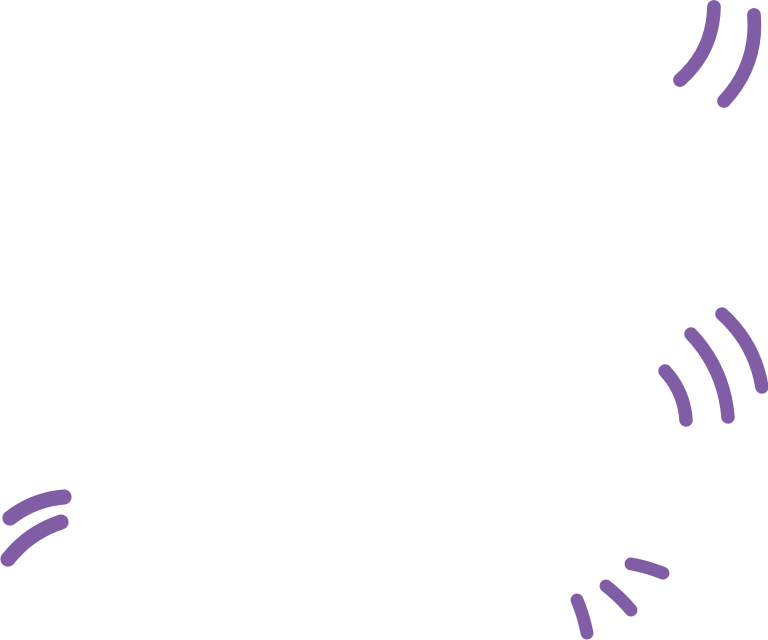
Reproduce this background procedurally as a WebGL 2 fragment shader.

```glsl
#version 300 es
precision highp float;

uniform vec2 u_resolution;
out vec4 fragColor;

// Colours
const vec3 PAPER = vec3(1.0);
const vec3 PURPLE = vec3(0.505, 0.363, 0.652);

// Stroke half-widths and bulge, in canvas heights and chord lengths
const float UPPER_RADIUS = 0.0107, UPPER_BOW = 0.22;
const float SIDE_RADIUS = 0.0105, SIDE_BOW = 0.175;
const float LEFT_RADIUS = 0.0118, LEFT_BOW = 0.15;
const float LOWER_RADIUS = 0.0100, LOWER_BOW = 0.05;
const int CURVE_STEPS = 10;

// Rails carry the stroke ends: first point, step, bend per stroke squared
const mat3x2 UPPER_START = mat3x2(1.1156, 0.9891, 0.0625, -0.0125, 0.0, 0.0);
const mat3x2 UPPER_END = mat3x2(1.0625, 0.8750, 0.0688, -0.0328, 0.0, 0.0);
const mat3x2 SIDE_START = mat3x2(1.0391, 0.4203, 0.0367, 0.0711, 0.0039, -0.0133);
const mat3x2 SIDE_END = mat3x2(1.0719, 0.3438, 0.0719, -0.0164, -0.0063, 0.0211);
const mat3x2 LEFT_START = mat3x2(0.0156, 0.1906, -0.0031, -0.0641, 0.0, 0.0);
const mat3x2 LEFT_END = mat3x2(0.1000, 0.2234, -0.0047, -0.0391, 0.0, 0.0);
const mat3x2 LOWER_START = mat3x2(0.9016, 0.0625, 0.0484, 0.0156, -0.0031, 0.0063);
const mat3x2 LOWER_END = mat3x2(0.9172, 0.0109, 0.0781, 0.0250, -0.0094, 0.0109);

float segmentDistance(vec2 p, vec2 a, vec2 b) {
    vec2 ab = b - a;
    float t = clamp(dot(p - a, ab) / dot(ab, ab), 0.0, 1.0);
    return length(p - a - ab * t);
}

// Distance to a quadratic curve bulging to the left of its chord
float curveDistance(vec2 p, vec2 a, vec2 b, float bow) {
    vec2 chord = b - a;
    vec2 control = 0.5 * (a + b) + bow * vec2(-chord.y, chord.x);
    vec2 previous = a;
    float d = 1e3;
    for (int i = 1; i <= CURVE_STEPS; i++) {
        float t = float(i) / float(CURVE_STEPS);
        vec2 next = mix(mix(a, control, t), mix(control, b, t), t);
        d = min(d, segmentDistance(p, previous, next));
        previous = next;
    }
    return d;
}

// Family of round-capped strokes spanning two rails
float strokeFan(vec2 p, int count, mat3x2 startRail, mat3x2 endRail, float bow, float radius) {
    float d = 1e3;
    for (int i = 0; i < count; i++) {
        float k = float(i);
        vec3 powers = vec3(1.0, k, k * k);
        d = min(d, curveDistance(p, startRail * powers, endRail * powers, bow));
    }
    return d - radius;
}

void main() {
    vec2 p = gl_FragCoord.xy / u_resolution.y;
    float pixel = 1.0 / u_resolution.y;

    float d = strokeFan(p, 2, UPPER_START, UPPER_END, UPPER_BOW, UPPER_RADIUS);
    d = min(d, strokeFan(p, 3, SIDE_START, SIDE_END, SIDE_BOW, SIDE_RADIUS));
    d = min(d, strokeFan(p, 2, LEFT_START, LEFT_END, LEFT_BOW, LEFT_RADIUS));
    d = min(d, strokeFan(p, 3, LOWER_START, LOWER_END, LOWER_BOW, LOWER_RADIUS));

    // Antialiased ink over paper
    float ink = clamp(0.5 - d / pixel, 0.0, 1.0);
    fragColor = vec4(mix(PAPER, PURPLE, ink), 1.0);
}
```
